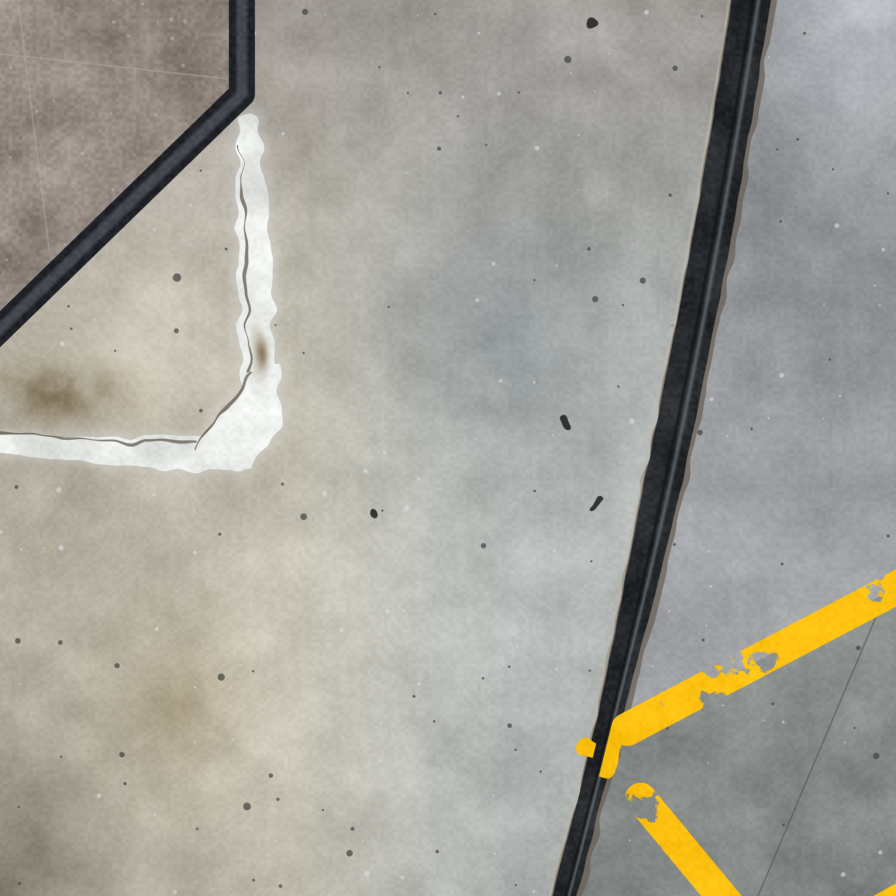
Write a WebGL 1 fragment shader that draws this texture.

```glsl
precision highp float;
// Worn concrete floor: a dark metal frame over a tiled corner, a cracked strip
// of white plaster, a curved black expansion joint and chipped yellow paint.
// Layered value noise colours the slab; distance functions place the parts.
uniform vec2 u_resolution;

float hash(vec2 p) {
  return fract(sin(dot(p, vec2(127.1, 311.7))) * 43758.5453);
}

float noise(vec2 p) {
  vec2 i = floor(p), f = fract(p);
  f = f * f * (3. - 2. * f);
  return mix(mix(hash(i), hash(i + vec2(1, 0)), f.x),
             mix(hash(i + vec2(0, 1)), hash(i + 1.), f.x), f.y);
}

float fbm(vec2 p) {
  float sum = 0., amp = .5;
  for (int i = 0; i < 5; i++) {
    sum += amp * noise(p);
    p = mat2(1.6, 1.2, -1.2, 1.6) * p + 7.3;
    amp *= .5;
  }
  return sum;
}

// Distance to the segment from (ax, ay) to (bx, by)
float segment(vec2 p, float ax, float ay, float bx, float by) {
  vec2 q = p - vec2(ax, ay), d = vec2(bx - ax, by - ay);
  return length(q - d * clamp(dot(q, d) / dot(d, d), 0., 1.));
}

float fill(float d) {
  float aa = .9 / min(u_resolution.x, u_resolution.y);
  return 1. - smoothstep(-aa, aa, d);
}

float glow(vec2 p, float x, float y, float rx, float ry) {
  vec2 q = (p - vec2(x, y)) / vec2(rx, ry);
  return exp(-dot(q, q));
}

// Randomly placed and sized specks, one candidate per grid cell
float specks(vec2 p, float cells, float density) {
  vec2 id = floor(p * cells);
  vec2 c = .25 + .5 * vec2(hash(id + 3.1), hash(id + 8.7));
  float r = mix(.04, .16, pow(hash(id + 5.3), 3.));
  return fill((length(fract(p * cells) - c) - r) / cells) * step(hash(id), density);
}

void main() {
  vec2 p = gl_FragCoord.xy / u_resolution;
  float cloud = fbm(p * 5.) - .48, mottle = fbm(p * 24. + 9.) - .48;
  float grain = noise(p * 260.) - .5;
  vec2 rough = p + .009 * (vec2(noise(p * 55.), noise(p * 55. + 31.)) - .5);

  // Signed offset from the curved joint
  float offset = p.x - (.63 + .265 * p.y - .0565 * p.y * p.y);
  float jointHalf = mix(.0135, .0215, smoothstep(.15, .5, p.y));

  // Slab: warm on the left, cool towards the joint, darker at the top
  vec3 col = mix(vec3(.72, .70, .64), vec3(.69, .71, .70), smoothstep(.25, .6, p.x));
  col = mix(col, vec3(.63, .61, .59), .75 * smoothstep(.55, 1., p.y));
  col += .06 * glow(p, .14, .62, .12, .1) + .05 * glow(p, .36, .22, .25, .28);
  col -= vec3(.09, .085, .07) * glow(p, .53, .64, .13, .12);
  col -= vec3(.07, .09, .12) * glow(p, .2, .21, .07, .08);
  col -= .17 * glow(p, 0., .02, .09, .14);
  col -= vec3(.2, .23, .26) * glow(rough, .07, .56, .07, .035) * (.5 + 3. * mottle);
  vec3 right = mix(vec3(.60, .61, .62), vec3(.68, .69, .71), glow(p, .94, .96, .13, .16));
  right = mix(right, vec3(.50, .52, .51), .8 * fill(p.y - .18 - .53 * (p.x - .69)));
  col = mix(col, right, fill(-offset));
  col += cloud * .18 + mottle * .13 + grain * .045;

  // Pits, pale flecks, larger chips and a hairline
  col = mix(col, vec3(.25), .7 * specks(p, 34., .09));
  col = mix(col, vec3(.87), .6 * specks(p + .37, 47., .06));
  float chips = min(segment(rough, .629, .533, .632, .526) - .004,
                    segment(rough, .659, .433, .667, .441) - .003);
  chips = min(chips, length(rough - vec2(.662, .975)) - .005);
  chips = min(chips, length(rough - vec2(.416, .427)) - .004);
  col = mix(col, vec3(.12), .85 * fill(chips));
  col = mix(col, vec3(.33), .65 * fill(segment(p, .977, .31, .846, 0.) - .0008));

  // White plaster: upright strip, tapered foot and a wedge at the corner
  float upright = segment(rough, .278, .865, .288, .58) - mix(.019, .012, smoothstep(.75, .87, p.y));
  float foot = segment(rough, -.02, .506, .26, .49) - mix(.009, .018, smoothstep(0., .2, p.x));
  float wedge = max(max(rough.x - .312, .476 - rough.y), rough.y - .595);
  wedge = max(wedge, dot(rough - vec2(.28, .583), vec2(-.81, .59)));
  wedge = max(wedge, dot(rough, vec2(.84, -.54)) + .021);
  float plaster = min(min(upright, foot), wedge);
  col = mix(col, vec3(.84), .35 * (1. - smoothstep(0., .014, plaster)));
  col = mix(col, vec3(.91, .92, .91) + mottle * .22 + grain * .05, fill(plaster));
  float crack = min(segment(rough, .268, .84, .278, .585), segment(rough, .28, .583, .217, .499));
  crack = min(crack, segment(rough, 0., .516, .217, .503));
  col = mix(col, vec3(.38, .35, .30), .75 * fill(crack - .0025 * noise(p * 40.)));
  col = mix(col, vec3(.42, .34, .20), .75 * glow(rough, .289, .605, .008, .022));

  // Brown tiles behind the dark frame
  vec3 tile = vec3(.57, .53, .50) + cloud * .16 + mottle * .24 + grain * .09;
  float seam = min(segment(p, .02, 1., .055, .72), segment(p, 0., .94, .254, .912));
  tile = mix(tile, vec3(.70, .67, .62), .45 * fill(seam - .001));
  tile = mix(tile, vec3(.77, .74, .70), .5 * specks(p, 60., .15));
  float diagonal = dot(p - vec2(.27, .895), vec2(.697, -.717));
  col = mix(col, tile, fill(max(diagonal, p.x - .27)));
  float frame = min(segment(p, .27, 1.1, .27, .895), segment(p, .27, .895, -.05, .584));
  vec3 metal = mix(vec3(.27, .28, .31), vec3(.12, .13, .15), smoothstep(.003, .009, frame));
  col = mix(col, metal + grain * .06, fill(frame - .0145));

  // Joint: pale rim, black filler and a steel-blue rail
  float ragged = (noise(p * vec2(30, 45)) - .5) * .006;
  col = mix(col, vec3(.40, .36, .32), .7 * fill(abs(offset - .002) - jointHalf - .004 - ragged));
  col = mix(col, vec3(.74, .71, .66), .6 * fill(abs(offset + jointHalf + .003) - .0014));
  vec2 across = vec2(offset / jointHalf, 0);
  vec3 filler = vec3(.15, .16, .17) + mottle * .16 + grain * .06;
  filler = mix(filler, vec3(.40, .44, .48), .7 * glow(across, .38, 0., .12, 1.));
  filler = mix(filler, vec3(.07), .7 * glow(across, .08, 0., .1, 1.));
  col = mix(col, filler, fill(abs(offset) - jointHalf - ragged * .3));

  // Yellow paint, chipped where it is most worn
  float paint = segment(p, 1.05, .37, .7, .186) - .0185;
  paint = min(paint, segment(rough, .688, .182, .675, .14) - .011);
  paint = min(paint, segment(rough, .65, .167, .664, .163) - .009);
  paint = min(paint, segment(p, .715, .109, .83, -.03) - .0175);
  paint = min(paint, segment(p, .97, -.014, 1.03, .019) - .01);
  float wear = .4 * glow(p, .835, .252, .055, .035) + .22 * glow(p, .725, .19, .03, .025)
             + .48 * glow(p, .718, .105, .03, .03);
  float kept = smoothstep(-.03, .03, .73 - wear - fbm(p * 42.));
  kept *= 1. - fill(abs(offset + .002) - .006);
  col = mix(col, vec3(.98, .75, .06) + mottle * .1 + grain * .04, fill(paint) * kept);

  gl_FragColor = vec4(clamp(col, 0., 1.), 1);
}
```
